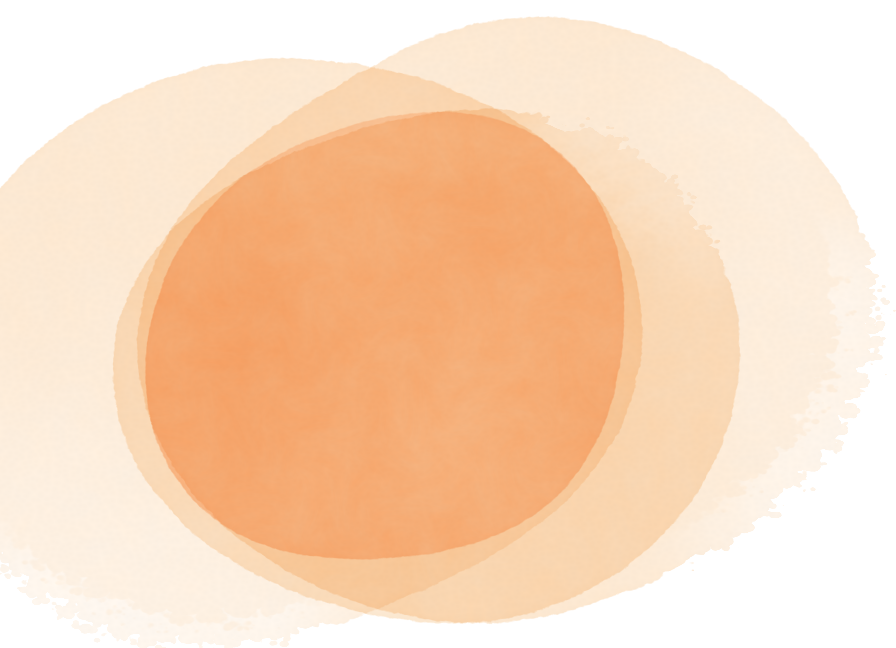
Write a Shadertoy shader that draws this background.

```glsl
vec2 hash2(vec2 p) {
    vec3 q = fract(p.xyx * vec3(0.1031, 0.103, 0.0973));
    q += dot(q, q.yzx + 33.33);
    return fract((q.xx + q.yz) * q.zy);
}

// Cellular noise: distance to the nearest scattered point
float cells(vec2 p) {
    vec2 base = floor(p), f = fract(p);
    float nearest = 2.0;
    for (int y = -1; y <= 1; y++)
    for (int x = -1; x <= 1; x++) {
        vec2 offset = vec2(x, y);
        nearest = min(nearest, length(offset + hash2(base + offset + 50.0) - f));
    }
    return nearest;
}

// Layered, turned sines for pigment clouds, roughly -1 to 1
float clouds(vec2 p) {
    float sum = 0.0, amp = 0.5;
    for (int i = 0; i < 6; i++) {
        p = mat2(0.8, 0.6, -0.6, 0.8) * p * 1.75 + 1.7;
        p += 0.7 * sin(p.yx * 0.8 + float(i));
        sum += amp * sin(p.x) * sin(p.y);
        amp *= 0.72;
    }
    return sum;
}

// Signed distance to a rounded blob whose radius is a sum of harmonics
float blob(vec2 p, float radius, vec4 cosines, vec3 sines) {
    float a = atan(p.y, p.x);
    return length(p) - radius - dot(cosines, cos(a * vec4(1, 2, 3, 4)))
                              - dot(sines, sin(a * vec3(1, 2, 3)));
}

// Transparent layer of paint with a slightly darker rim
vec3 wash(vec3 under, float d, vec3 tint, float strength) {
    float soft = max(0.0016, 0.8 / iResolution.y);
    float cover = 1.0 - smoothstep(-soft, soft, d);
    float rim = 0.12 * exp(-abs(d) / 0.006);
    return under * mix(vec3(1), tint, cover * (strength + rim * strength));
}

void mainImage(out vec4 fragColor, in vec2 fragCoord) {
    vec2 p = fragCoord / iResolution.y;
    float cloud = clouds(p * 5.0);
    float grain = clouds(p * 24.0 + 7.0);
    float fiber = cells(p * vec2(95, 120)) - 0.45;

    // Uneven edge, torn further where the brush ran dry
    float wobble = 0.0022 * grain + 0.002 * fiber;
    float torn = cells(p * vec2(24, 42)) + 0.6 * cells(p * vec2(70, 95)) - 0.72;

    float left = blob(p - vec2(0.432, 0.459), 0.4955,
        vec4(-0.0044, 0.0505, 0.0134, 0.0036), vec3(0.0009, 0.027, -0.0009));
    float right = blob(p - vec2(0.775, 0.505), 0.5049,
        vec4(0.0095, 0.0518, -0.0014, 0.0117), vec3(-0.0054, 0.0239, -0.0054));
    float middle = blob(p - vec2(0.661, 0.432), 0.435,
        vec4(0.0081, 0.045, -0.0117, 0.0029), vec3(0.0029, 0.0095, 0.0029));
    float core = blob(p - vec2(0.598, 0.481), 0.3605,
        vec4(0.0031, 0.0131, -0.0058, -0.007), vec3(-0.0054, 0.0216, -0.0036));

    // Dry brush zones: lower left, lower right and upper right of the middle
    float dryLeft = (1.0 - smoothstep(0.1, 0.24, p.y)) * (1.0 - smoothstep(0.4, 0.58, p.x));
    float dryRight = smoothstep(0.95, 1.22, p.x) * (1.0 - smoothstep(0.52, 0.7, p.y));
    float dryMiddle = 1.0 - smoothstep(0.08, 0.27, length(p - vec2(1.0, 0.75)));

    left += wobble + dryLeft * torn * 0.045;
    right += wobble + dryRight * torn * 0.05;
    middle += wobble + dryMiddle * torn * 0.035;
    core += 0.6 * wobble;

    // Pigment density of each layer
    float mottle = 0.05 * cloud + 0.05 * grain;
    float leftInk = mix(0.68, 1.04, smoothstep(0.05, 0.75, p.y)) + mottle
        - 0.28 * dryLeft * smoothstep(-0.05, -0.035, left);
    float rightInk = 1.0 - 0.2 * smoothstep(0.9, 1.25, p.x) + mottle
        - 0.3 * dryRight * smoothstep(-0.065, -0.05, right);
    float middleInk = 1.0 + mottle
        - 0.6 * dryMiddle * smoothstep(-0.16, -0.01, middle);
    float coreInk = 0.98 + 0.08 * cloud + 0.07 * grain
        + 0.25 * (1.0 - smoothstep(0.0, 0.4, length(p - vec2(0.3, 0.35))))
        - 0.16 * smoothstep(0.58, 0.8, p.y);

    vec3 color = vec3(1);
    color = wash(color, left, vec3(0.99, 0.915, 0.83), leftInk);
    color = wash(color, right, vec3(0.99, 0.915, 0.83), rightInk);
    color = wash(color, middle, vec3(0.987, 0.915, 0.83), middleInk);
    color = wash(color, core, vec3(0.993, 0.865, 0.77), coreInk);

    // Paper tooth inside the paint
    float painted = 1.0 - smoothstep(-0.002, 0.002, min(left, right));
    color *= 1.0 + painted * 0.012 * (fiber + 0.5 * grain);
    fragColor = vec4(clamp(color, 0.0, 1.0), 1);
}
```
